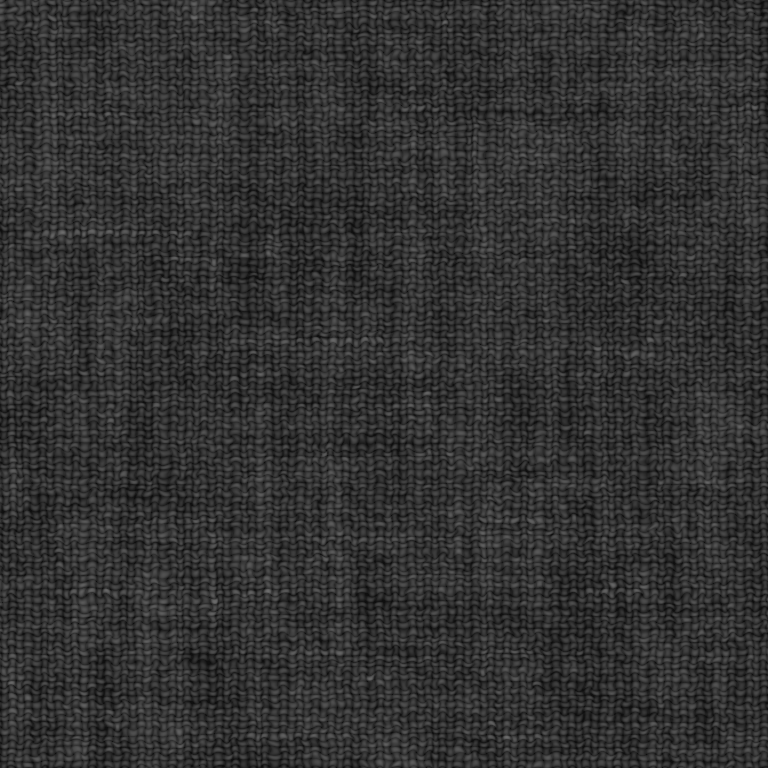
Give the GLSL for this texture, as a Shadertoy shader.

```glsl
// Charcoal plain-weave linen with uneven yarns, soft streaks and pale slubs.

const vec2  THREADS       = vec2(96.0, 116.0); // warp and weft yarns per canvas
const float MEAN_TONE     = 0.205;
const float WEAVE_GAIN    = 0.32;   // relief contrast of the weave
const float CLOTH_LEVEL   = 0.68;   // average relief height
const float YARN_WOBBLE   = 0.5;    // uneven yarn spacing, in yarns
const float YARN_DRIFT    = 0.35;   // slow bending of yarns, in yarns
const float STITCH_SHIFT  = 0.45;   // uneven placing of single stitches, in yarns
const float STAGGER       = 0.17;   // up and down offset of neighbouring columns
const float STREAK_GAIN   = 0.05;
const float BAND_GAIN     = 0.032;
const float PATCH_GAIN    = 0.015;
const float STITCH_GAIN   = 0.06;
const float FIBRE_GAIN    = 0.07;
const float SLUB_GAIN     = 0.08;
const float FLECK_GAIN    = 0.07;
const float PI            = 3.14159265;

float hash(vec2 p) {
    return fract(sin(dot(p, vec2(127.1, 311.7))) * 43758.5453);
}

float noise(vec2 p) {
    vec2 cell = floor(p);
    vec2 f = fract(p);
    f = f * f * (3.0 - 2.0 * f);
    float low  = mix(hash(cell), hash(cell + vec2(1.0, 0.0)), f.x);
    float high = mix(hash(cell + vec2(0.0, 1.0)), hash(cell + vec2(1.0, 1.0)), f.x);
    return mix(low, high, f.y);
}

// Noise centred on zero
float vary(vec2 p) {
    return noise(p) - 0.5;
}

// Canvas position to yarn coordinates: spacing, drift, loose and staggered stitches
vec2 yarnSpace(vec2 uv) {
    vec2 p = uv * THREADS;
    vec2 spacing = vec2(vary(vec2(p.x * 0.6, uv.y * 5.0)),
                        vary(vec2(uv.x * 9.0 + 40.0, p.y * 0.6)));
    vec2 drift = vec2(vary(uv * vec2(6.0, 4.0) + 11.0),
                      vary(uv * vec2(5.0, 6.0) + 27.0));
    vec2 loose = vec2(vary(p * vec2(0.45, 0.95) + 33.0),
                      vary(p * vec2(0.85, 0.5) + 61.0));
    p += YARN_WOBBLE * spacing + YARN_DRIFT * drift + STITCH_SHIFT * loose;
    p.y += STAGGER * sin(PI * p.x);
    return p;
}

// Height of the upper yarn; holes fall to zero where four yarns meet
float weave(vec2 p) {
    vec2 edge = abs(2.0 * fract(p) - 1.0);
    vec2 roundness = sqrt(max(1.0 - edge * edge, 0.0));
    float crossing = sin(PI * p.x) * sin(PI * p.y);
    float warp = roundness.x * (0.60 + 0.26 * crossing);
    float weft = roundness.y * (0.70 - 0.28 * crossing);
    weft *= 1.0 - 0.2 * pow(edge.x, 4.0);
    return max(warp, weft);
}

// Rare thick stretches along single yarns
float slub(float yarn, float along, float seed) {
    float chosen = smoothstep(0.80, 1.0, hash(vec2(yarn, seed)));
    float stretch = smoothstep(0.55, 0.9, noise(vec2(along, yarn * 3.7 + seed)));
    return chosen * stretch;
}

void mainImage(out vec4 fragColor, in vec2 fragCoord) {
    vec2 uv = fragCoord / iResolution.xy;
    vec2 p = yarnSpace(uv);
    vec2 yarn = floor(p);

    float cloth = weave(p);
    float tone = MEAN_TONE + WEAVE_GAIN * (cloth - CLOTH_LEVEL);

    // Yarn streaks, broad bands and faded patches
    float streaks = vary(vec2(p.x * 0.8, uv.y * 9.0 + 3.0))
                  + 0.8 * vary(vec2(uv.x * 12.0 + 5.0, p.y * 0.8));
    float bands = vary(vec2(uv.x * 30.0, uv.y * 3.0 + 8.0))
                + 0.6 * vary(vec2(uv.x * 5.0 + 9.0, uv.y * 28.0));
    tone += STREAK_GAIN * streaks + BAND_GAIN * bands;
    tone += PATCH_GAIN * vary(uv * 5.0 + 17.0);

    // Uneven stitches and fine fibres
    tone += STITCH_GAIN * vary(p * vec2(0.8, 1.2) + 53.0);
    tone += FIBRE_GAIN * vary(p * vec2(1.7, 2.4) + 71.0);

    // Pale slubs and flecks on the raised yarns
    float raised = smoothstep(0.35, 0.9, cloth);
    float slubs = slub(yarn.y, uv.x * 9.0, 2.0) + 0.6 * slub(yarn.x, uv.y * 10.0, 6.0);
    float flecks = smoothstep(0.98, 1.0, hash(yarn + 0.5));
    tone += raised * (SLUB_GAIN * slubs + FLECK_GAIN * flecks);

    fragColor = vec4(vec3(clamp(tone, 0.06, 0.5)), 1.0);
}
```
